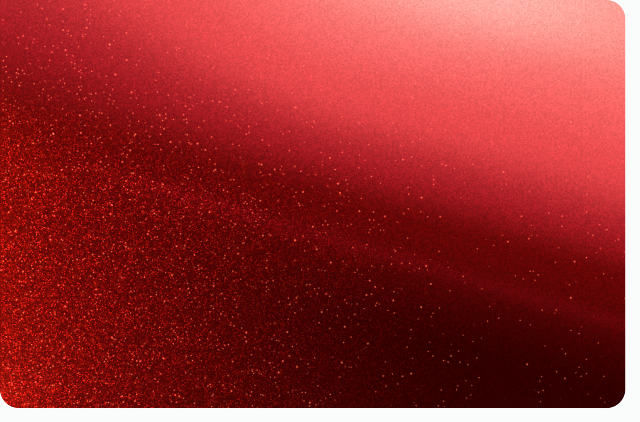
Give the GLSL for this background, as a WebGL 2 fragment shader.

```glsl
#version 300 es
precision highp float;
// Red glitter card with rounded corners, lit diagonally from the upper right.
uniform vec2 u_resolution;
out vec4 outColor;

vec3 hash3(vec2 p) {
  vec3 q = fract(p.xyx * vec3(0.1031, 0.1030, 0.0973));
  q += dot(q, q.yxz + 33.33);
  return fract((q.xxy + q.yzz) * q.zyx);
}

// Cellular noise: distance to the nearest flake and that flake's random value
vec2 flake(vec2 p) {
  vec2 cell = floor(p), nearest = vec2(9.0, 0.0);
  for (int j = -1; j <= 1; j++)
    for (int i = -1; i <= 1; i++) {
      vec2 c = cell + vec2(i, j);
      vec3 h = hash3(c);
      float d = length(c + h.xy - p);
      if (d < nearest.x) nearest = vec2(d, h.z);
    }
  return nearest;
}

// Colour of the lit sheet by height above the shadow line
vec3 sheen(float t) {
  vec3 c = mix(vec3(0.40, 0.022, 0.022), vec3(0.64, 0.10, 0.13), smoothstep(-0.03, 0.10, t));
  c = mix(c, vec3(0.91, 0.28, 0.29), smoothstep(0.06, 0.25, t));
  c = mix(c, vec3(0.98, 0.40, 0.39), smoothstep(0.22, 0.42, t));
  return mix(c, vec3(1.0, 0.53, 0.50), smoothstep(0.38, 0.56, t));
}

float roundedBox(vec2 p, vec2 halfSize, float radius) {
  vec2 q = abs(p) - halfSize + radius;
  return length(max(q, 0.0)) + min(max(q.x, q.y), 0.0) - radius;
}

void main() {
  float px = 1.0 / u_resolution.y;
  vec2 p = gl_FragCoord.xy * px;
  float right = u_resolution.x * px * 0.977;

  // Diagonal light, weaker towards the left
  float above = p.y - 0.755 + 0.27 * p.x;
  float light = above * mix(0.48, 1.0, smoothstep(0.0, 0.85, p.x));
  vec3 color = sheen(light);
  vec2 hot = (p - vec2(1.2, 1.03)) / vec2(0.38, 0.15);
  color += vec3(0.03, 0.16, 0.15) * exp(-dot(hot, hot));

  // Shadow deepening to the lower right
  float shade = smoothstep(0.0, 0.32, -above) * smoothstep(0.0, 1.15, p.x);
  color = mix(color, vec3(0.19, 0.0, 0.0), shade);

  // Warm glow along the left side and in the lower corner
  float below = 1.0 - smoothstep(-0.15, 0.1, above);
  color += vec3(0.13, 0.025, 0.005) * exp(-5.0 * p.x) * below;
  color += vec3(0.17, 0.05, 0.03) * exp(-9.0 * length(p - vec2(0.0, 0.04)));

  // Faint broad crease running through the shadow
  float crease = (p.y - 0.66 + 0.29 * p.x) / 0.022;
  color += vec3(0.05, 0.008, 0.02) * exp(-crease * crease) * smoothstep(0.15, 0.4, p.x);

  // Soft fine grain, stronger and redder in the lower left
  float lit = smoothstep(0.0, 0.25, light);
  float leftness = 1.0 - smoothstep(0.0, 1.3, p.x);
  vec2 fine = flake(p * 250.0);
  float grain = mix(0.45, fine.y, 1.0 - smoothstep(0.1, 0.95, fine.x));
  color *= 1.0 + (grain - 0.47) * mix(0.32 + 0.45 * leftness * below, 0.16, lit);
  color += vec3(0.38, 0.10, 0.05) * pow(grain, 5.0) * leftness * below;

  // Scattered sparkles in two sizes
  for (int k = 0; k < 2; k++) {
    float scale = k == 0 ? 125.0 : 52.0;
    vec2 f = flake(p * scale + 17.0 * float(k));
    float radius = 0.0013 + 0.0006 * float(k);
    float dotMask = 1.0 - smoothstep(radius - px, radius + px, f.x / scale);
    float density = mix(0.04 + 0.20 * leftness, 0.05, lit);
    float glint = smoothstep(1.0 - density, 1.0, f.y) * dotMask;
    color += vec3(0.70, 0.42, 0.28) * glint * mix(1.0, 0.3, lit);
  }

  // Card outline: three rounded corners, the upper left one square
  vec2 halfSize = vec2(right, 0.967) * 0.5;
  vec2 center = vec2(halfSize.x, 1.0 - halfSize.y);
  float radius = p.x < center.x && p.y > center.y ? 0.0 : 0.045;
  float edge = roundedBox(p - center, halfSize, radius);
  float card = 1.0 - smoothstep(-0.5 * px, 0.5 * px, edge);
  outColor = vec4(mix(vec3(0.98, 0.99, 0.985), clamp(color, 0.0, 1.0), card), 1.0);
}
```
